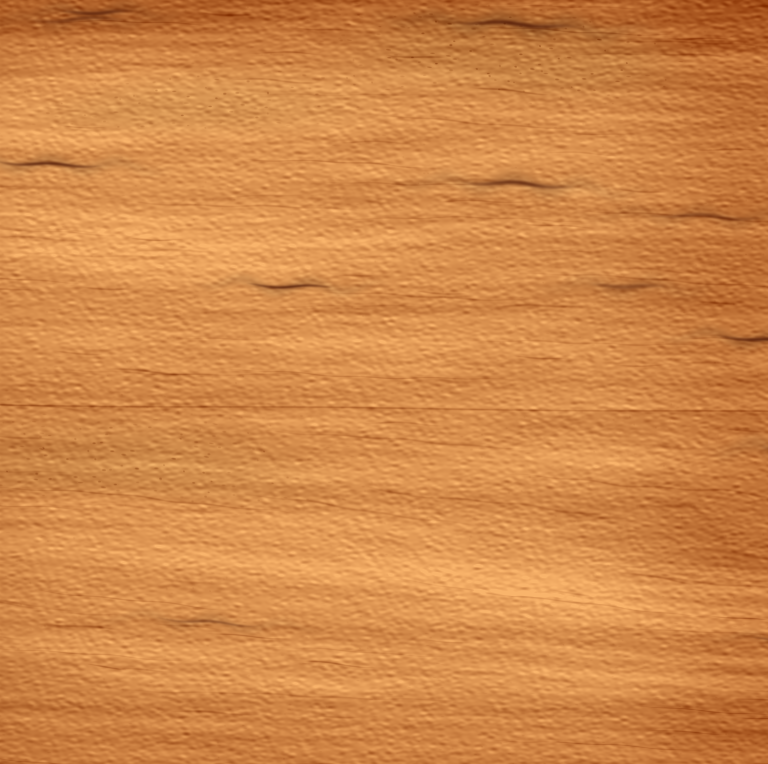
A Shadertoy shader for this texture:

```glsl
// Warm honey-coloured wood board with horizontal grain, dark streaks and a fine bumpy surface

vec3 hash3(vec2 cell) {
    vec3 h = fract(vec3(cell.xyx) * vec3(0.1031, 0.1030, 0.0973));
    h += dot(h, h.yxz + 33.33);
    return fract((h.xxy + h.yzz) * h.zyx);
}

// Cellular noise: one soft light or dark blob per cell, roughly -1..1
float cellNoise(vec2 p) {
    vec2 id = floor(p);
    float sum = 0.0;
    for (int j = -1; j <= 1; j++)
    for (int i = -1; i <= 1; i++) {
        vec2 cell = id + vec2(i, j);
        vec3 h = hash3(cell);
        vec2 d = p - cell - h.xy;
        float falloff = max(1.0 - dot(d, d), 0.0);
        sum += (2.0 * h.z - 1.0) * falloff * falloff * falloff;
    }
    return sum;
}

// Scattered tapered strokes; size holds half length and half thickness
float streaks(vec2 p, vec2 cellSize, vec2 size, float chance) {
    vec2 id = floor(p / cellSize);
    float mask = 0.0;
    for (int j = -1; j <= 1; j++)
    for (int i = -1; i <= 1; i++) {
        vec2 cell = id + vec2(i, j);
        vec3 place = hash3(cell + 17.0);
        vec3 look = hash3(cell + 71.0);
        vec2 d = p - (cell + place.xy) * cellSize;
        d.y += d.x * 0.06 * look.x + size.y * 0.5 * sin(d.x * 70.0 + look.y * 6.3);
        vec2 r = d / (size * mix(vec2(0.4, 0.6), vec2(1.0), look.yz));
        float taper = max(1.0 - r.x * r.x, 0.0);
        float stroke = taper * exp(-r.y * r.y / (0.25 + 0.75 * taper));
        mask = max(mask, stroke * step(place.z, chance) * mix(0.4, 1.0, look.x));
    }
    return mask;
}

void mainImage(out vec4 fragColor, in vec2 fragCoord) {
    vec2 uv = fragCoord / iResolution.xy;
    vec2 p = fragCoord / iResolution.y;

    // Grain direction: nearly level, sinking to the right in the lower part
    float sink = (uv.y - 0.22) / 0.15;
    vec2 q = p;
    q.y += 0.075 * p.x * exp(-sink * sink);
    q.y += 0.003 * sin(p.x * 7.0 + p.y * 9.0) + 0.0012 * sin(p.x * 23.0 - p.y * 31.0);

    // Broad bands and fine fibres
    float tone = 0.83;
    tone += 0.20 * cellNoise(q * vec2(1.3, 9.0) + 4.0);
    tone += 0.05 * sin(q.y * 47.0 + 1.3 * sin(q.x * 2.6));
    tone += 0.035 * sin(q.y * 113.0 + 1.7 * sin(q.x * 3.7 + 1.0));
    tone += 0.14 * cellNoise(q * vec2(4.0, 75.0));
    tone += 0.09 * cellNoise(q * vec2(13.0, 190.0));

    // Embossed surface bumps
    vec2 bump = p * vec2(115.0, 205.0);
    tone += 0.24 * (cellNoise(bump) - cellNoise(bump + vec2(0.15, 0.5)));

    // Darker, redder edges
    float edge = 0.30 * smoothstep(0.86, 1.0, uv.y)
               + 0.24 * smoothstep(0.74, 1.0, uv.x)
               + 0.16 * smoothstep(0.12, 0.0, uv.y);
    tone -= edge;

    // Long seam with a pale upper lip
    float seam = p.y - 0.470 + 0.009 * p.x + 0.0008 * sin(p.x * 11.0);
    tone -= 0.30 * exp(-seam * seam / 2e-6);
    tone += 0.12 * exp(-pow(abs(seam - 0.005) / 0.004, 2.0));

    // Brownish patches carry most of the pores
    float patches = smoothstep(0.0, 0.6, cellNoise(q * vec2(2.0, 8.0) + 31.0));
    tone -= 0.08 * patches;
    float pores = streaks(q, vec2(0.014, 0.011), vec2(0.004, 0.0015), 0.3);
    tone -= pores * (0.08 + 0.40 * patches);

    // Thin hairlines and short strokes
    tone -= 0.28 * streaks(q, vec2(0.32, 0.043), vec2(0.24, 0.0016), 0.55);
    tone -= 0.38 * streaks(q + 3.0, vec2(0.13, 0.032), vec2(0.06, 0.0020), 0.25);

    vec3 deepBrown = vec3(0.57, 0.26, 0.07);
    vec3 paleHoney = vec3(0.91, 0.63, 0.36);
    vec3 color = mix(deepBrown, paleHoney, clamp(tone, -0.15, 1.2));
    color -= vec3(0.0, 0.05, 0.05) * edge + vec3(0.025, 0.0, 0.0) * patches;

    // A few bold resin streaks with soft shadows
    float resin = streaks(q + 7.0, vec2(0.27, 0.095), vec2(0.085, 0.0036), 0.28);
    float shadow = streaks(q + 7.0, vec2(0.27, 0.095), vec2(0.20, 0.012), 0.28);
    color *= 1.0 - 0.14 * shadow;
    color = mix(color, vec3(0.33, 0.11, 0.03), 0.9 * resin);

    fragColor = vec4(clamp(color, 0.0, 1.0), 1.0);
}
```
